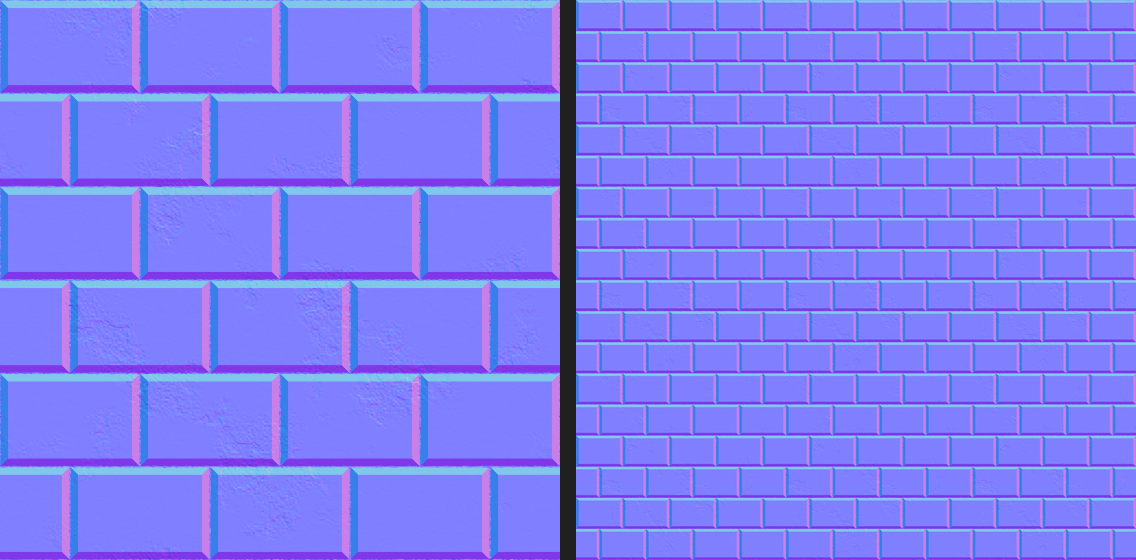
Left: one tile. Right: repeated 3 by 3.
Write a WebGL 2 fragment shader that draws this texture map.

```glsl
#version 300 es
precision highp float;

uniform vec2 u_resolution;
out vec4 outColor;

// Layout, in canvas units
const vec2 BRICKS = vec2(4.0, 6.0);
const float ROW_SHIFT = 0.5;
const float GAP_HALF = 0.0012;
const float BEVEL_WIDTH = 0.0132;
const float BEVEL_SLOPE = 0.68;
const float RIM_JITTER = 0.0016;

// Surface wear
const float WEAR_CELLS = 10.0;
const float CHIP_CELLS = 32.0;
const float GRAIN_CELLS = 256.0;
const float CHIP_DEPTH = 0.00065;
const float GRAIN_DEPTH = 0.0006;
const float WEAR_START = 0.51;
const float WEAR_FULL = 0.74;
const float BRICK_VARIATION = 0.2;
const float CLEAN_GRAIN = 0.1;
const float GAP_GRAIN = 1.6;
const float SAMPLE_STEP = 0.0012;

float hash(vec2 cell, float seed) {
    uvec2 q = uvec2(cell) * uvec2(1597u, 3812u) + uint(seed) * 7919u;
    uint h = (q.x ^ (q.y * 40503u)) * 747796u + 28913u;
    h = (h ^ (h >> 15u)) * 277803u;
    h = (h ^ (h >> 13u)) * 196613u;
    return float((h ^ (h >> 16u)) & 65535u) / 65535.0;
}

// Value noise that wraps over the unit square
float tileNoise(vec2 uv, float cells, float seed) {
    vec2 p = uv * cells;
    vec2 i = floor(p);
    vec2 f = p - i;
    f = f * f * (3.0 - 2.0 * f);
    vec2 a = mod(i, cells);
    vec2 b = mod(i + 1.0, cells);
    float low = mix(hash(a, seed), hash(vec2(b.x, a.y), seed), f.x);
    float high = mix(hash(vec2(a.x, b.y), seed), hash(b, seed), f.x);
    return mix(low, high, f.y);
}

float tileFbm(vec2 uv, float cells, float seed) {
    float sum = 0.0;
    float weight = 0.5;
    for (int octave = 0; octave < 4; octave++) {
        sum += weight * tileNoise(uv, cells, seed + float(octave));
        cells *= 2.0;
        weight *= 0.5;
    }
    return sum / 0.9375;
}

// Shallow chips with broken outlines, plus fine grain
float roughHeight(vec2 uv) {
    float chips = smoothstep(0.53, 0.64, tileFbm(uv, CHIP_CELLS, 11.0));
    float grain = tileNoise(uv, GRAIN_CELLS, 23.0);
    return GRAIN_DEPTH * grain - CHIP_DEPTH * chips;
}

vec2 roughTilt(vec2 uv) {
    vec2 e = vec2(SAMPLE_STEP, 0.0);
    float h = roughHeight(uv);
    return vec2(h - roughHeight(uv + e.xy), h - roughHeight(uv + e.yx)) / SAMPLE_STEP;
}

void main() {
    vec2 uv = gl_FragCoord.xy / u_resolution;
    float aa = 0.6 / min(u_resolution.x, u_resolution.y);

    // Running bond: every other row moves by half a brick
    vec2 grid = uv * BRICKS;
    float row = floor(grid.y);
    grid.x += ROW_SHIFT * (1.0 - mod(row, 2.0));
    vec2 brick = vec2(mod(floor(grid.x), BRICKS.x), row);
    vec2 local = (fract(grid) - 0.5) / BRICKS;
    vec2 toEdge = 0.5 / BRICKS - abs(local);
    float edge = min(toEdge.x, toEdge.y);

    // Mitred bevel facing outward on each side
    float sideFace = smoothstep(-aa, aa, toEdge.y - toEdge.x);
    vec2 outward = sign(local) * vec2(sideFace, 1.0 - sideFace);
    float rim = GAP_HALF + RIM_JITTER * (tileNoise(uv, GRAIN_CELLS, 31.0) - 0.5);
    float outsideGap = smoothstep(rim - aa, rim + aa, edge);
    float bevelEnd = GAP_HALF + BEVEL_WIDTH;
    float onBevel = outsideGap * (1.0 - smoothstep(bevelEnd - aa, bevelEnd + aa, edge));

    // Patchy wear, stronger on some bricks and inside the joints
    float patches = tileFbm(uv, WEAR_CELLS, 41.0);
    patches += BRICK_VARIATION * (hash(brick, 53.0) - 0.5);
    float wear = max(CLEAN_GRAIN, smoothstep(WEAR_START, WEAR_FULL, patches));
    wear = mix(GAP_GRAIN, wear, outsideGap);

    vec2 tilt = outward * BEVEL_SLOPE * onBevel + roughTilt(uv) * wear;
    vec3 normal = normalize(vec3(tilt, 1.0));
    outColor = vec4(normal * 0.5 + 0.5, 1.0);
}
```
